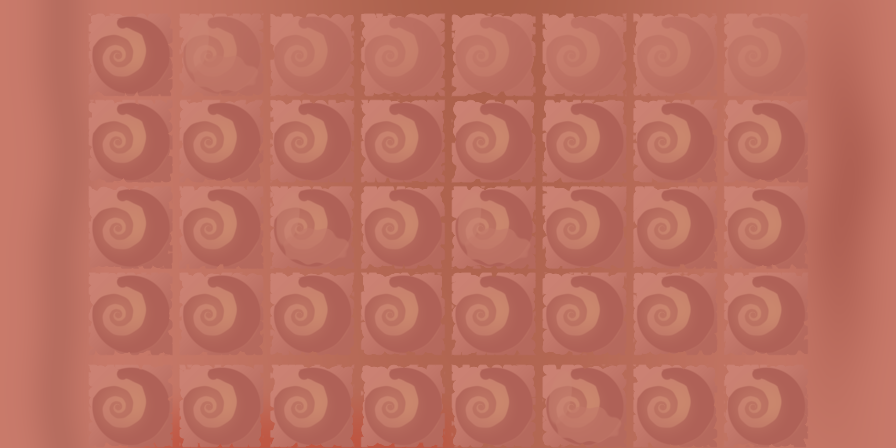
Reproduce this pattern procedurally as a WebGL 1 fragment shader.

```glsl
precision highp float;
uniform vec2 u_resolution;

vec2 hash2(vec2 p) {
  return fract(sin(vec2(dot(p, vec2(127.1, 311.7)), dot(p, vec2(269.5, 183.3)))) * 4375.85);
}

// Distance to the nearest scattered cell point
float cellular(vec2 p) {
  float nearest = 1.5;
  for (int j = -1; j <= 1; j++) {
    for (int i = -1; i <= 1; i++) {
      vec2 cell = floor(p) + vec2(float(i), float(j));
      nearest = min(nearest, length(cell + hash2(cell) - p));
    }
  }
  return nearest;
}

float cover(float d, float blur) {
  return 1.0 - smoothstep(-blur, blur, d);
}

float bump(float x, float center, float width) {
  float d = (x - center) / width;
  return exp(-d * d);
}

// Plaster wall: brown middle, soft side shadows, red stain at the foot
vec3 wall(vec2 p) {
  vec3 color = mix(vec3(0.79, 0.48, 0.42), vec3(0.67, 0.375, 0.29),
                   bump(p.x, 1.08, 0.55) * (0.75 + 0.25 * p.y));
  float sway = 0.012 * sin(p.y * 7.0) + 0.006 * sin(p.y * 17.0);
  color = mix(color, vec3(0.68, 0.40, 0.35), 0.65 * bump(p.x + sway, 0.14, 0.06));
  color = mix(color, vec3(0.68, 0.37, 0.32),
              0.95 * bump(p.x + sway, 1.88, 0.08) * bump(p.y, 0.57, 0.4));
  float stain = smoothstep(0.15, 0.0, p.y) * smoothstep(0.2, 0.42, p.x)
              * (1.0 - smoothstep(0.95, 1.08, p.x));
  return mix(color, vec3(0.75, 0.32, 0.24), 0.85 * stain);
}

// Log spiral arm with a blunt outer tip, negative inside
float spiralArm(vec2 q) {
  vec2 s = q - vec2(-0.32, -0.03);
  float r = max(length(s), 0.04);
  float angle = atan(s.y, s.x);
  float turn = (log(r / 1.3) - 0.2 * angle) / (6.2832 * 0.2);
  turn += 0.007 * sin(9.0 * angle + 4.0 * r) + 0.005 * sin(5.0 * angle);
  float arm = (0.24 - abs(fract(turn + 0.25) - 0.5)) * r * 1.26;
  arm = min(arm, length(s) - 0.07);

  float crescent = 0.67 - length(q - vec2(-0.2, 0.0)) + 0.012 * sin(11.0 * angle);
  crescent = max(crescent, max(-0.2 - q.x, -q.y));
  float tip = length(q - vec2(-0.2, 0.79)) - 0.14;
  return min(arm, min(crescent, tip));
}

vec3 tile(vec2 q, vec2 cell, float blur) {
  float slope = smoothstep(-1.7, 1.7, q.x - q.y);
  vec3 ground = mix(vec3(0.795, 0.505, 0.45), vec3(0.71, 0.41, 0.365), slope);

  // Disc with a warm hollow and a dark arm
  float disc = length(q - vec2(0.01, -0.01)) - 0.96;
  float inside = cover(disc, blur);
  vec2 glow = (q - vec2(0.12, 0.06)) / vec2(0.7, 0.68);
  vec3 hollow = mix(ground, vec3(0.80, 0.54, 0.43), 0.85 * exp(-dot(glow, glow)));
  vec3 arm = mix(vec3(0.74, 0.45, 0.385), vec3(0.685, 0.38, 0.34),
                 smoothstep(0.1, 0.95, length(q - vec2(-0.25, 0.0))));
  float armCover = cover(max(spiralArm(q), disc), blur);
  vec3 color = mix(ground, hollow, inside);
  color = mix(color, arm, armCover);

  // Top row bleaches toward the right
  float bleach = step(cell.y, 0.5) * step(0.5, cell.x) * (0.42 + 0.03 * cell.x);
  color = mix(color, mix(ground, vec3(0.78, 0.49, 0.42), 0.5), bleach);

  // Pale rubbed patches on a few tiles
  vec2 d = cell - vec2(3.0, 2.0);
  float rubbed = step(abs(abs(d.x) - 1.0 - 0.5 * abs(d.y)), 0.1) * step(0.0, d.x * d.y);
  vec2 upper = q - vec2(-0.6, 0.22);
  upper.x -= 0.15 * upper.y;
  float streak = (length(upper / vec2(0.27, 0.66)) - 1.0) * 0.3;
  vec2 lower = (q - vec2(0.08, -0.48)) / vec2(0.76, 0.44);
  float smear = (length(lower) - 1.0) * 0.45 + 0.035 * sin(q.x * 13.0) + 0.02 * sin(q.y * 19.0);
  color = mix(color, vec3(0.79, 0.52, 0.45), rubbed * 0.45 * cover(streak, blur));
  return mix(color, vec3(0.76, 0.47, 0.41), rubbed * 0.65 * cover(smear, blur));
}

void main() {
  vec2 p = gl_FragCoord.xy / u_resolution.y;
  float pixel = 1.0 / u_resolution.y;

  // Eight by five grid counted from the top left, last row set lower
  vec2 fromTop = vec2(p.x, 1.0 - p.y);
  vec2 pitch = vec2(0.2026, 0.1927);
  vec2 cell = clamp(floor((fromTop - vec2(0.190, 0.026)) / pitch), vec2(0.0), vec2(7.0, 4.0));
  vec2 center = vec2(0.2917, 0.1224) + cell * pitch;
  center.y += 0.013 * step(3.5, cell.y);
  vec2 local = (fromTop - center) * vec2(1.0, -1.0);

  // Chipped outline
  vec2 edge = abs(local) - vec2(0.0935, 0.0920);
  float chips = cellular(local * 54.0 + cell * 17.0);
  float outline = max(edge.x, edge.y) + 0.010 * smoothstep(0.35, 0.85, chips);

  vec3 color = wall(p);
  color = mix(color, tile(local / 0.09, cell, pixel / 0.09), cover(outline, pixel));
  gl_FragColor = vec4(color, 1.0);
}
```
